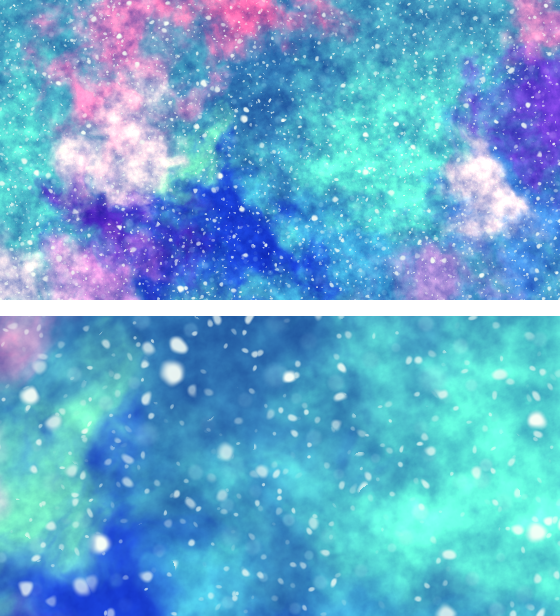
Top: the whole. Bottom: its middle third, enlarged.
A WebGL 1 fragment shader for this background:

```glsl
precision highp float;
// Watercolour nebula: soft ragged clouds of colour are layered over a teal
// base, mottled with fractal noise, then sprinkled with faint bokeh and
// several sizes of blurred stars placed on jittered, rotated grids.

uniform vec2 u_resolution;

const vec3 TEAL     = vec3(0.27, 0.62, 0.76);
const vec3 AQUA     = vec3(0.37, 0.92, 0.86);
const vec3 MINT     = vec3(0.46, 0.91, 0.78);
const vec3 SKY      = vec3(0.25, 0.67, 0.89);
const vec3 DEEP     = vec3(0.18, 0.44, 0.70);
const vec3 ROYAL    = vec3(0.10, 0.25, 0.84);
const vec3 AZURE    = vec3(0.25, 0.51, 0.88);
const vec3 VIOLET   = vec3(0.42, 0.25, 0.85);
const vec3 INDIGO   = vec3(0.30, 0.15, 0.76);
const vec3 PINK     = vec3(0.95, 0.55, 0.80);
const vec3 ROSE     = vec3(0.96, 0.43, 0.71);
const vec3 ORCHID   = vec3(0.87, 0.56, 0.89);
const vec3 PALE     = vec3(0.97, 0.88, 0.94);
const vec3 STARLIGHT = vec3(0.97, 1.00, 0.97);

const float WARP = 0.14;        // bending of the cloud shapes
const float RAGGED = 2.0;       // roughness of the cloud edges
const float EDGE_SCALE = 10.0;  // frequency of the tears in the clouds
const vec3 MOTTLE = vec3(0.90, 0.72, 0.32);  // texture contrast per channel
const float BOKEH_GAIN = 0.50;
const float STAR_GAIN = 1.0;

float hash(vec2 p) {
  return fract(sin(dot(p, vec2(127.1, 311.7))) * 43758.5453);
}

float noise(vec2 p) {
  vec2 i = floor(p), f = fract(p);
  f = f * f * (3.0 - 2.0 * f);
  return mix(mix(hash(i), hash(i + vec2(1.0, 0.0)), f.x),
             mix(hash(i + vec2(0.0, 1.0)), hash(i + vec2(1.0, 1.0)), f.x), f.y);
}

float fbm(vec2 p) {
  float sum = 0.0, gain = 0.5;
  for (int i = 0; i < 5; i++) {
    sum += gain * noise(p);
    p = mat2(1.6, 1.2, -1.2, 1.6) * p + 7.3;
    gain *= 0.55;
  }
  return sum / 1.055;
}

// Blends an elliptical cloud with a torn, noisy edge into the colour.
void cloud(inout vec3 color, vec2 p, vec2 center, vec2 radius, vec3 tint, float opacity) {
  float d = length((p - center) / radius);
  d += RAGGED * (fbm(p * EDGE_SCALE + center * 17.0) - 0.5);
  color = mix(color, tint, opacity * (1.0 - smoothstep(0.1, 1.25, d)));
}

// One blurred dot at most per cell; radius is a fraction of the cell.
float dots(vec2 p, float cell, float radius, float density, float softness, float dimmest) {
  float angle = cell * 91.0;
  p = mat2(cos(angle), sin(angle), -sin(angle), cos(angle)) * p / cell + 40.0;
  vec2 id = floor(p);
  float size = radius * mix(0.5, 1.0, hash(id + 5.3));
  vec2 jitter = vec2(hash(id + 1.7), hash(id + 9.1));
  vec2 center = mix(vec2(radius), vec2(1.0 - radius), jitter);
  float glow = 1.0 - smoothstep(size * (1.0 - softness), size, length(fract(p) - center));
  return glow * step(hash(id + 13.9), density) * mix(dimmest, 1.0, hash(id + 21.3));
}

vec3 nebula(vec2 p) {
  vec2 q = p + WARP * (vec2(fbm(p * 5.0), fbm(p * 5.0 + 31.0)) - 0.5);
  vec3 color = TEAL;
  // Blue and teal body
  cloud(color, q, vec2(0.88, 0.64), vec2(0.30, 0.42), DEEP, 0.90);
  cloud(color, q, vec2(1.15, 0.12), vec2(0.50, 0.34), SKY, 0.90);
  cloud(color, q, vec2(0.08, 0.45), vec2(0.24, 0.44), AQUA, 0.70);
  cloud(color, q, vec2(1.42, 0.64), vec2(0.42, 0.20), AQUA, 0.65);
  cloud(color, q, vec2(1.27, 0.45), vec2(0.34, 0.26), AQUA, 1.00);
  cloud(color, q, vec2(0.62, 0.45), vec2(0.17, 0.20), MINT, 0.95);
  // Dark violet and blue pools
  cloud(color, q, vec2(0.66, 0.16), vec2(0.38, 0.28), ROYAL, 1.00);
  cloud(color, q, vec2(0.38, 0.25), vec2(0.27, 0.22), INDIGO, 1.00);
  cloud(color, q, vec2(1.76, 0.30), vec2(0.32, 0.40), AZURE, 0.95);
  cloud(color, q, vec2(1.84, 0.63), vec2(0.25, 0.26), VIOLET, 1.00);
  // Pink and pale drifts
  cloud(color, q, vec2(0.40, 0.84), vec2(0.25, 0.36), PINK, 1.00);
  cloud(color, q, vec2(0.78, 0.99), vec2(0.28, 0.16), ROSE, 1.00);
  cloud(color, q, vec2(1.83, 0.97), vec2(0.17, 0.17), PINK, 0.85);
  cloud(color, q, vec2(0.30, 0.04), vec2(0.24, 0.14), ORCHID, 0.85);
  cloud(color, q, vec2(1.43, 0.06), vec2(0.23, 0.18), ORCHID, 0.70);
  cloud(color, q, vec2(0.03, 0.07), vec2(0.24, 0.18), PALE, 0.90);
  cloud(color, q, vec2(0.48, 0.55), vec2(0.12, 0.24), PALE, 0.90);
  cloud(color, q, vec2(0.26, 0.46), vec2(0.13, 0.18), PALE, 0.85);
  cloud(color, q, vec2(1.59, 0.34), vec2(0.16, 0.23), PALE, 0.95);
  return color;
}

void main() {
  vec2 p = gl_FragCoord.xy / u_resolution.y;
  vec3 color = nebula(p);

  // Mottling whose shadows lean to blue
  float texture_ = fbm(p * 18.0 + 3.0) - 0.5 + 0.6 * (fbm(p * 48.0 + 11.0) - 0.5);
  color *= 1.0 + MOTTLE * texture_;

  // Faint bokeh in a lighter shade of the cloud beneath
  float bokeh = max(dots(p, 0.09, 0.24, 0.45, 0.6, 0.3), dots(p + 2.0, 0.045, 0.28, 0.5, 0.5, 0.3));
  color = mix(color, sqrt(clamp(color, 0.0, 1.0)), BOKEH_GAIN * bokeh);

  // Stars, from dim clustered dust to a few large bright ones
  vec2 s = p + 0.007 * (vec2(noise(p * 70.0), noise(p * 70.0 + 17.0)) - 0.5);
  float cluster = smoothstep(0.25, 0.65, fbm(p * 6.0 + 23.0));
  float stars = 0.0;
  for (int i = 0; i < 5; i++) {
    float level = float(i);
    float rank = level / 4.0;
    float cell = 0.020 * pow(1.65, level);
    float density = mix(0.25 + 0.45 * cluster, 0.30, rank);
    float light = dots(s + level * 3.7, cell, 0.26 - 0.036 * level, density, 0.65, mix(0.1, 0.9, rank));
    stars = max(stars, light * mix(0.65, 1.0, rank));
  }
  color = mix(color, STARLIGHT, STAR_GAIN * stars);

  gl_FragColor = vec4(clamp(color, 0.0, 1.0), 1.0);
}
```
